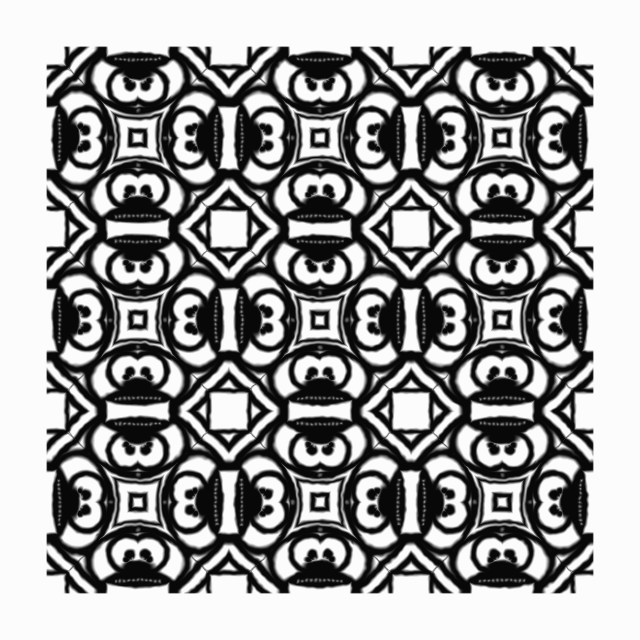
Write a WebGL 2 fragment shader that draws this pattern.

```glsl
#version 300 es
precision highp float;

uniform vec2 u_resolution;
out vec4 fragColor;

#define REPEATS 3.0
#define MARGIN 0.073
#define SOFTNESS 0.021
#define WOBBLE 0.016
#define RING_PERIOD 0.16
#define RING_WHITE 0.085
#define CORNER_HALF 0.2
#define FRAME_WIDTH 0.05
#define PAPER vec3(0.99)
#define INK vec3(0.03)

float hash(vec2 p) {
    p = fract(p * vec2(0.1031, 0.1137));
    p += dot(p, p.yx + 33.33);
    return fract((p.x + p.y) * p.x * 7.31);
}

float noise(vec2 p) {
    vec2 i = floor(p), f = fract(p);
    f = f * f * (3.0 - 2.0 * f);
    return mix(mix(hash(i), hash(i + vec2(1, 0)), f.x),
               mix(hash(i + vec2(0, 1)), hash(i + vec2(1, 1)), f.x), f.y);
}

float fill(float d, float soft) {
    return 1.0 - smoothstep(-soft, soft, d);
}

float ellipse(vec2 p, vec2 radius) {
    return (length(p / radius) - 1.0) * min(radius.x, radius.y);
}

float box(vec2 p, vec2 halfSize) {
    vec2 d = abs(p) - halfSize;
    return length(max(d, 0.0)) + min(max(d.x, d.y), 0.0);
}

// Whiteness of one tile; p.y runs outward and p.x sideways in a mirrored wedge.
float tile(vec2 p, float soft) {
    float x = p.x, y = p.y;

    // Bands that sweep round the tile and meet at its edges
    float radius = length(p - vec2(0.0, 0.25));
    float band = abs(fract((radius - 0.48) / RING_PERIOD) - 0.5) * RING_PERIOD;
    float white = fill(band - RING_WHITE * 0.5, soft);
    white *= 1.0 - 0.7 * fill((y - x) * 0.7 - 0.006, soft * 0.6);

    // Eye-shaped panel
    float eye = ellipse(p - vec2(0.0, 0.66), vec2(0.5, 0.32));
    white = mix(white, 0.0, fill(eye - 0.055, soft));
    white = max(white, fill(eye, soft));

    // Double-lobed scroll, open on the outer side
    float lobes = length(p - vec2(0.12, 0.56)) - 0.165;
    white = mix(white, 0.0, fill(lobes - 0.065, soft));
    white = max(white, fill(lobes, soft));
    float curl = length(p - vec2(0.085, 0.575)) - 0.06;
    float cap = ellipse(p - vec2(0.0, 0.71), vec2(0.18, 0.075));
    float hook = length(p - vec2(0.125, 0.63)) - 0.04;
    white *= 1.0 - fill(min(min(curl, cap), hook), soft);
    white = max(white, 0.7 * fill(length(p - vec2(0.052, 0.625)) - 0.018, soft));

    // Dark lens across the tile edge, with a pinched bar and a broken line
    white *= 1.0 - fill(ellipse(p - vec2(0.0, 1.0), vec2(0.46, 0.27)), soft);
    float bar = max(x - 0.34, 1.0 - y - 0.06 - 0.4 * x * x);
    white = max(white, fill(bar, soft));
    float dash = 0.4 + 0.25 * cos(x * 130.0);
    float thread = max(abs(y - 0.855 - 0.2 * x * x) - 0.009, x - 0.25);
    white = max(white, dash * fill(thread, soft));

    // Concave star, inner square outline and central ring
    float star = y - 0.25 - 0.9 * x * x;
    white = mix(white, 0.0, fill(max(star - 0.07, x - 0.36), soft));
    white = max(white, fill(star, soft));
    float outline = abs(y - 0.215 - 0.6 * x * x) - 0.019;
    white *= 1.0 - fill(outline, soft);
    white *= 1.0 - fill(abs(y - 0.078) - 0.028, soft);
    white = max(white, 0.4 * fill(length(p - vec2(0.0, 0.3)) - 0.018, soft));

    // Framed blank square at the tile corners
    float corner = box(p - 1.0, vec2(CORNER_HALF));
    white *= 1.0 - fill(corner - FRAME_WIDTH, soft);
    return max(white, fill(corner, soft));
}

void main() {
    float side = min(u_resolution.x, u_resolution.y);
    vec2 uv = (gl_FragCoord.xy - 0.5 * u_resolution) / side + 0.5;
    vec2 grid = (uv - MARGIN) / (1.0 - 2.0 * MARGIN) * REPEATS;
    float pixel = 2.0 * REPEATS / (side * (1.0 - 2.0 * MARGIN));
    float soft = max(SOFTNESS, pixel * 0.75);

    // Slightly ragged edges that differ between repeats
    vec2 wobble = vec2(noise(grid * 37.0), noise(grid * 37.0 + 91.0)) - 0.5;
    vec2 p = abs(fract(grid) * 2.0 - 1.0) + WOBBLE * wobble;
    p = vec2(min(p.x, p.y), max(p.x, p.y));
    float white = tile(abs(p), soft);

    // Plain border round the block of repeats
    float outside = box(grid - 0.5 * REPEATS, vec2(0.5 * REPEATS)) * 2.0;
    white = mix(1.0, white, fill(outside, max(0.012, pixel * 0.75)));
    fragColor = vec4(mix(INK, PAPER, white), 1.0);
}
```
